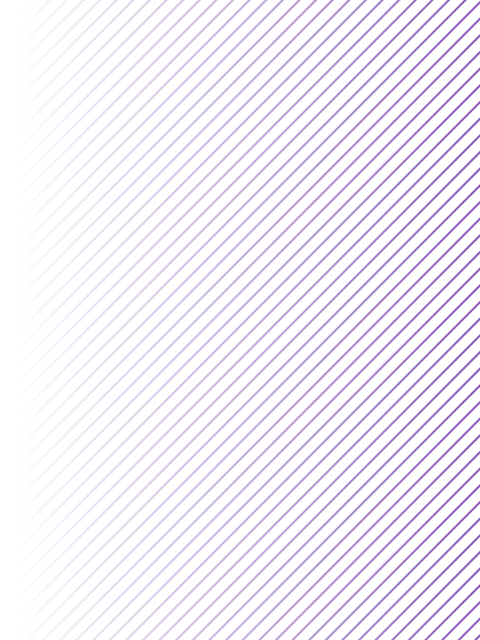
This pattern is drawn by a Shadertoy shader. Its source:

```glsl
// Thin violet diagonal stripes on white, rising to the right near 45 degrees.
// A repeated distance to the nearest stripe gives the lines, and a
// horizontal ramp fades them from clear at the left to full at the right.

// Distance from p to the nearest stripe centre, in canvas heights.
float stripeDistance(vec2 p) {
    float period = 1.0 / 38.4;
    float along = (p.x * 1.003 + 1.0 - p.y - 0.0004) / period;
    return abs(fract(along + 0.5) - 0.5) * period * sqrt(0.5);
}

void mainImage(out vec4 fragColor, in vec2 fragCoord) {
    vec2 p = fragCoord / iResolution.y;

    // Stripe coverage with a soft edge just over one pixel wide
    float edge = 1.2 / iResolution.y;
    float coverage = clamp(0.5 + (0.00165 - stripeDistance(p)) / edge, 0.0, 1.0);

    // Fade across the width
    float fade = clamp((fragCoord.x / iResolution.x - 0.025) / 0.975, 0.0, 1.0);

    vec3 violet = vec3(0.53, 0.35, 0.72);
    fragColor = vec4(mix(vec3(1.0), violet, coverage * fade), 1.0);
}
```
